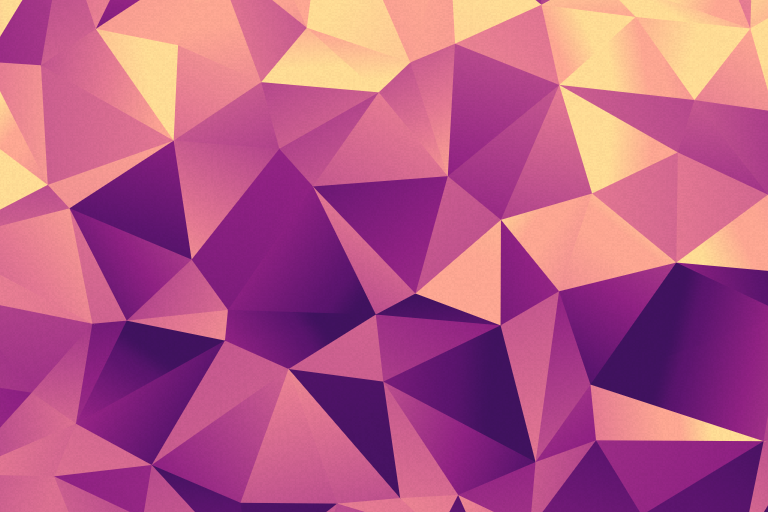
Reproduce this background procedurally as a Shadertoy shader.

```glsl
#define DENSITY 5.5      // mesh cells per canvas height
#define JITTER 0.96      // vertex displacement, below 1 keeps facets valid
#define TILT 0.47        // mesh rotation in radians
#define PATCH_SCALE 0.55 // frequency of broad light and dark areas
#define PATCH_MIX 0.36   // share of broad areas in the facet tone
#define CONTRAST 1.36    // spread of tones around the middle
#define BRIGHTNESS 0.55  // middle tone
#define LIGHT 0.22       // tone gain from bottom to top
#define SHADING 0.25     // strongest tone slope inside a facet
#define MERGE 0.12       // share of quads that stay one large facet
#define GRAIN 0.04       // grain strength
#define SEED vec2(17.0, 43.0)

float hash(vec2 p) {
    return fract(sin(dot(p, vec2(127.1, 311.7))) * 43758.55);
}

float valueNoise(vec2 p) {
    vec2 i = floor(p), f = fract(p);
    f = f * f * (3.0 - 2.0 * f);
    return mix(mix(hash(i), hash(i + vec2(1, 0)), f.x),
               mix(hash(i + vec2(0, 1)), hash(i + vec2(1, 1)), f.x), f.y);
}

float cross2(vec2 a, vec2 b) { return a.x * b.y - a.y * b.x; }

// Sunset ramp; the stops are spaced by the area each tone should fill
vec3 palette(float t) {
    vec3 c = mix(vec3(0.25, 0.07, 0.37), vec3(0.36, 0.08, 0.43), smoothstep(0.0, 0.07, t));
    c = mix(c, vec3(0.56, 0.13, 0.51), clamp((t - 0.07) / 0.16, 0.0, 1.0));
    c = mix(c, vec3(0.73, 0.30, 0.55), clamp((t - 0.23) / 0.22, 0.0, 1.0));
    c = mix(c, vec3(0.89, 0.47, 0.57), clamp((t - 0.45) / 0.22, 0.0, 1.0));
    c = mix(c, vec3(0.99, 0.65, 0.57), clamp((t - 0.67) / 0.18, 0.0, 1.0));
    return mix(c, vec3(1.00, 0.86, 0.58), clamp((t - 0.89) / 0.08, 0.0, 1.0));
}

vec2 vertex(vec2 cell) {
    vec2 offset = vec2(hash(cell + SEED), hash(cell + SEED.yx + 5.3)) - 0.5;
    return cell + 0.5 + JITTER * offset;
}

// Signed distance to one edge, positive on its left
float edge(vec2 p, vec2 a, vec2 b) { return cross2(normalize(b - a), p - a); }

// Antialiased coverage of a triangle
float coverage(vec2 p, vec2 a, vec2 b, vec2 c, float pixel) {
    float inside = min(edge(p, a, b), min(edge(p, b, c), edge(p, c, a)));
    return clamp(0.5 + inside / pixel, 0.0, 1.0);
}

// Flat random tone, broad light and a gentle slope across the facet
vec3 facetColor(vec2 p, vec2 centre, vec2 id) {
    float broad = valueNoise(centre * PATCH_SCALE + SEED);
    float tone = mix(hash(id + 2.7), broad, PATCH_MIX);
    float height = dot(centre, vec2(-sin(TILT), cos(TILT))) / DENSITY;
    tone = BRIGHTNESS + (tone - 0.5) * CONTRAST + LIGHT * (height - 0.5);
    float angle = 6.2832 * hash(id + 9.1);
    float slope = SHADING * hash(id + 14.6);
    tone = clamp(tone, 0.03, 0.97) + slope * dot(p - centre, vec2(cos(angle), sin(angle)));
    return palette(clamp(tone, 0.0, 1.0));
}

vec4 facet(vec2 p, vec2 a, vec2 b, vec2 c, vec2 id, float pixel) {
    return vec4(facetColor(p, (a + b + c) / 3.0, id), 1.0) * coverage(p, a, b, c, pixel);
}

float area(vec2 a, vec2 b, vec2 c) { return cross2(b - a, c - a); }

// Split a cell quad along the diagonal that leaves the fuller facets
vec4 quad(vec2 p, vec2 cell, float pixel) {
    vec2 a = vertex(cell);
    vec2 b = vertex(cell + vec2(1, 0));
    vec2 c = vertex(cell + vec2(1, 1));
    vec2 d = vertex(cell + vec2(0, 1));
    vec2 id = vec2(cell.x * 2.0, cell.y) + SEED;
    vec2 other = id + vec2(1, 0);
    if (hash(id + 21.9) < MERGE) other = id;
    if (min(area(a, b, c), area(a, c, d)) > min(area(a, b, d), area(b, c, d)))
        return facet(p, a, b, c, id, pixel) + facet(p, a, c, d, other, pixel);
    return facet(p, a, b, d, id, pixel) + facet(p, b, c, d, other, pixel);
}

void mainImage(out vec4 fragColor, in vec2 fragCoord) {
    vec2 uv = fragCoord / iResolution.y;
    float s = sin(TILT), k = cos(TILT);
    vec2 p = mat2(k, s, -s, k) * uv * DENSITY;
    float pixel = DENSITY / iResolution.y;

    // Every point lies in one of the four quads around its cell
    vec4 sum = vec4(0.0);
    for (int y = -1; y <= 0; y++)
        for (int x = -1; x <= 0; x++)
            sum += quad(p, floor(p) + vec2(x, y), pixel);
    vec3 color = sum.rgb / max(sum.a, 0.001);

    // Fine paper grain
    color *= 1.0 + GRAIN * (hash(floor(uv * 342.0)) - 0.5);
    fragColor = vec4(clamp(color, 0.0, 1.0), 1.0);
}
```
